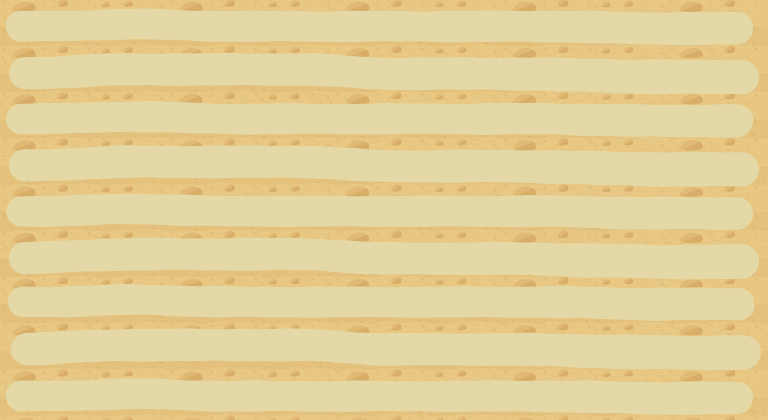
This pattern is drawn by a Shadertoy shader. Its source:

```glsl
// Nine pale hand-drawn rounded bars stacked over a sandy, pebbled ground.

// Layout, in design units with y pointing down
const vec2  CANVAS      = vec2(768.0, 418.0);
const int   BAR_COUNT   = 9;
const float BAR_PITCH   = 46.0;
const float FIRST_BAR_Y = 26.3;
const float BAR_RADIUS  = 15.2;
const float WOBBLE      = 0.35;

// Ground tile
const vec2  TILE        = vec2(166.8, 46.0);
const vec2  TILE_CENTRE = vec2(68.0, 4.0);
const vec2  SPECK_CELLS = vec2(20.0, 10.0);
const float SPECK_SHARE = 0.42;

// Colours
const vec3 BAR_COLOR   = vec3(0.893, 0.850, 0.650);
const vec3 SAND        = vec3(0.908, 0.785, 0.515);
const vec3 SAND_DARK   = vec3(0.890, 0.755, 0.482);
const vec3 STONE       = vec3(0.845, 0.680, 0.405);
const vec3 STONE_LIT   = vec3(0.880, 0.730, 0.455);
const vec3 SPECK_COLOR = vec3(0.835, 0.680, 0.410);

// Pebbles in one tile: base x, base y, half width, height
const vec4 PEBBLES[4] = vec4[4](
    vec4( 24.0, 5.5, 11.5, 7.8),
    vec4( 62.5, 1.0,  5.2, 5.8),
    vec4(105.5, 2.0,  4.2, 3.9),
    vec4(128.0, 1.2,  4.6, 4.8));

float hash(vec2 p) {
    return fract(sin(dot(p, vec2(127.1, 311.7))) * 4375.85);
}

float coverage(float dist, float pixel) {
    return 1.0 - smoothstep(-0.6 * pixel, 0.6 * pixel, dist);
}

float ellipseDistance(vec2 q, vec2 r) {
    float k = length(q / r);
    return k * (k - 1.0) / max(length(q / (r * r)), 1e-4);
}

// Slow drift of a bar's centre line; odd and even bars bend differently
float barDrift(float x, bool odd) {
    if (odd) {
        return 0.6 - 3.8 * smoothstep(20.0, 130.0, x)
             + 4.3 * smoothstep(300.0, 390.0, x)
             + 3.2 * smoothstep(490.0, 680.0, x);
    }
    float hump = (x - 135.0) / 55.0;
    return -2.3 * exp(-hump * hump) + 2.0 * smoothstep(540.0, 660.0, x);
}

float barDistance(vec2 p, int row) {
    bool odd = (row & 1) == 1;
    bool nudged = row == 6 || row == 7;
    float seed = float(row) * 2.4;
    float radius = BAR_RADIUS + (odd ? 0.8 : 0.0)
                 + smoothstep(400.0, 700.0, p.x);
    vec2 ends = (odd ? vec2(9.0, 759.0) : vec2(6.0, 753.0))
              + (nudged ? 1.8 : 0.0);
    float x = clamp(p.x, ends.x + radius, ends.y - radius);
    float y = FIRST_BAR_Y + BAR_PITCH * float(row) + barDrift(x, odd)
            - (nudged ? 1.7 : 0.0);
    float side = p.y < y ? 0.0 : 1.7;
    float ripple = sin(x * 0.055 + seed + side) + 0.5 * sin(x * 0.13 - seed);
    return length(p - vec2(x, y)) - radius - WOBBLE * ripple;
}

vec3 ground(vec2 p, float pixel) {
    vec2 t = mod(p - TILE_CENTRE + 0.5 * TILE, TILE) - 0.5 * TILE;
    t.x += TILE_CENTRE.x;

    // Sand with a darker layer and soft mottling
    float phase = 6.28318 * p.x / TILE.x;
    float layerEdge = -4.8 + 0.8 * sin(2.0 * phase) + 0.5 * sin(5.0 * phase + 1.0);
    float mottle = sin(3.0 * phase + t.y * 0.5) * sin(7.0 * phase - t.y * 0.9);
    float dark = 0.75 * coverage(t.y - layerEdge, pixel)
               + 0.45 * smoothstep(0.2, 0.7, mottle);
    vec3 color = mix(SAND, SAND_DARK, min(dark, 1.0));

    // Scattered specks, one per chosen cell
    vec2 grid = p / TILE * SPECK_CELLS;
    vec2 id = mod(floor(grid), SPECK_CELLS);
    vec2 jitter = 0.3 + 0.4 * vec2(hash(id + 3.1), hash(id + 7.7));
    vec2 q = (fract(grid) - jitter) * TILE / SPECK_CELLS;
    vec2 size = vec2(1.0, 0.55) * mix(0.6, 1.4, hash(id + 11.3));
    float speck = coverage(ellipseDistance(q, size), pixel)
                * step(hash(id), SPECK_SHARE);
    color = mix(color, SPECK_COLOR, 0.65 * speck);

    // Domed pebbles lit from the upper left
    for (int i = 0; i < PEBBLES.length(); i++) {
        vec4 s = PEBBLES[i];
        vec2 d = vec2(t.x - s.x, s.y - t.y);
        d.x -= 0.25 * d.y;
        vec2 r = vec2(s.z, d.y > 0.0 ? s.w : 0.3 * s.w);
        float lit = smoothstep(-0.15, 0.15, d.y / s.w - 0.7 * d.x / s.z - 0.35);
        color = mix(color, mix(STONE, STONE_LIT, lit),
                    coverage(ellipseDistance(d, r), pixel));
    }
    return color;
}

void mainImage(out vec4 fragColor, in vec2 fragCoord) {
    vec2 uv = fragCoord / iResolution.xy;
    vec2 p = vec2(uv.x, 1.0 - uv.y) * CANVAS;
    float pixel = CANVAS.y / iResolution.y;

    float bars = 1e5;
    for (int row = 0; row < BAR_COUNT; row++) bars = min(bars, barDistance(p, row));

    fragColor = vec4(mix(ground(p, pixel), BAR_COLOR, coverage(bars, pixel)), 1.0);
}
```
